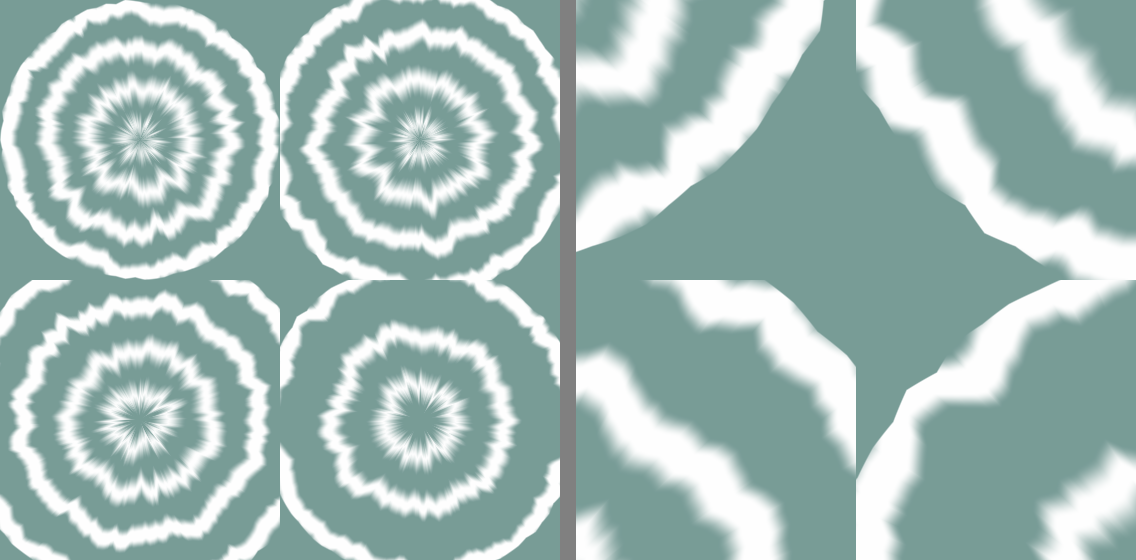
Left, the full canvas; right, a detail of the centre.
Give the GLSL for this pattern, as a Shadertoy shader.

```glsl
const vec3 CLOTH = vec3(0.47, 0.61, 0.59);
const vec3 BLEACH = vec3(0.995);
const float GRID = 2.0;
const float TAU = 6.2831853;
const int RINGS = 4;

// Per tile: first radius, spacing, growth of spacing, outer limit
const vec4 LAYOUT[4] = vec4[4](
    vec4(0.035, 0.145, 0.000, 0.497),
    vec4(0.050, 0.155, 0.002, 0.560),
    vec4(0.090, 0.155, 0.005, 0.635),
    vec4(0.120, 0.165, 0.022, 0.568));

float hash(vec2 p) {
    vec3 q = fract(p.xyx * vec3(0.1031, 0.1030, 0.0973));
    q += dot(q, q.yzx + 33.33);
    return fract((q.x + q.y) * q.z);
}

// Piecewise linear noise that closes after one turn, from -1 to 1
float angularNoise(float turn, float count, float seed) {
    float x = turn * count;
    float knot = floor(x);
    float a = hash(vec2(mod(knot, count), seed));
    float b = hash(vec2(mod(knot + 1.0, count), seed));
    return 2.0 * mix(a, b, fract(x)) - 1.0;
}

// Jagged radial shift: teeth shared by the tile, plus teeth and fibres per ring
float toothShift(float turn, float tileSeed, float ringSeed) {
    return 0.012 * angularNoise(turn, 41.0, tileSeed)
         + 0.014 * angularNoise(turn, 31.0, ringSeed)
         + 0.018 * angularNoise(turn, 73.0, ringSeed + 3.0)
         + 0.007 * angularNoise(turn, 190.0, ringSeed + 5.0);
}

float ringBand(float radius, float center, float halfWidth, float softness) {
    float d = abs(radius - center);
    return 1.0 - smoothstep(halfWidth - softness, halfWidth + softness, d);
}

// Concentric bleached rings, blurrier toward the middle
float dyedRings(vec2 p, vec4 layout_, float tileSeed, float pixel) {
    float radius = length(p);
    float turn = fract(atan(p.y, p.x) / TAU + 1.0);
    float softness = mix(0.036, 0.014, smoothstep(0.05, 0.5, radius));
    float cover = 0.0;
    for (int k = 0; k < RINGS; k++) {
        float n = float(k);
        float center = layout_.x + layout_.y * n + layout_.z * n * n;
        float shift = toothShift(turn, tileSeed, tileSeed + 11.0 * (n + 1.0));
        cover = max(cover, ringBand(radius, center + shift, 0.031, softness));
    }
    // Faded core and crisp, slightly notched outer rim
    cover *= smoothstep(-0.02, 0.07, radius);
    float rim = layout_.w + 0.007 * angularNoise(turn, 90.0, tileSeed + 7.0);
    return cover * (1.0 - smoothstep(-pixel, pixel, radius - rim));
}

void mainImage(out vec4 fragColor, in vec2 fragCoord) {
    vec2 uv = fragCoord / iResolution.xy * GRID;
    vec2 tile = min(floor(uv), GRID - 1.0);
    vec2 p = uv - tile - 0.5;

    // Tiles are numbered from the upper left
    int index = int(tile.x + GRID * (GRID - 1.0 - tile.y));
    float pixel = GRID / iResolution.y;
    float cover = dyedRings(p, LAYOUT[index], 101.0 * float(index + 1), pixel);

    fragColor = vec4(mix(CLOTH, BLEACH, cover), 1.0);
}
```
